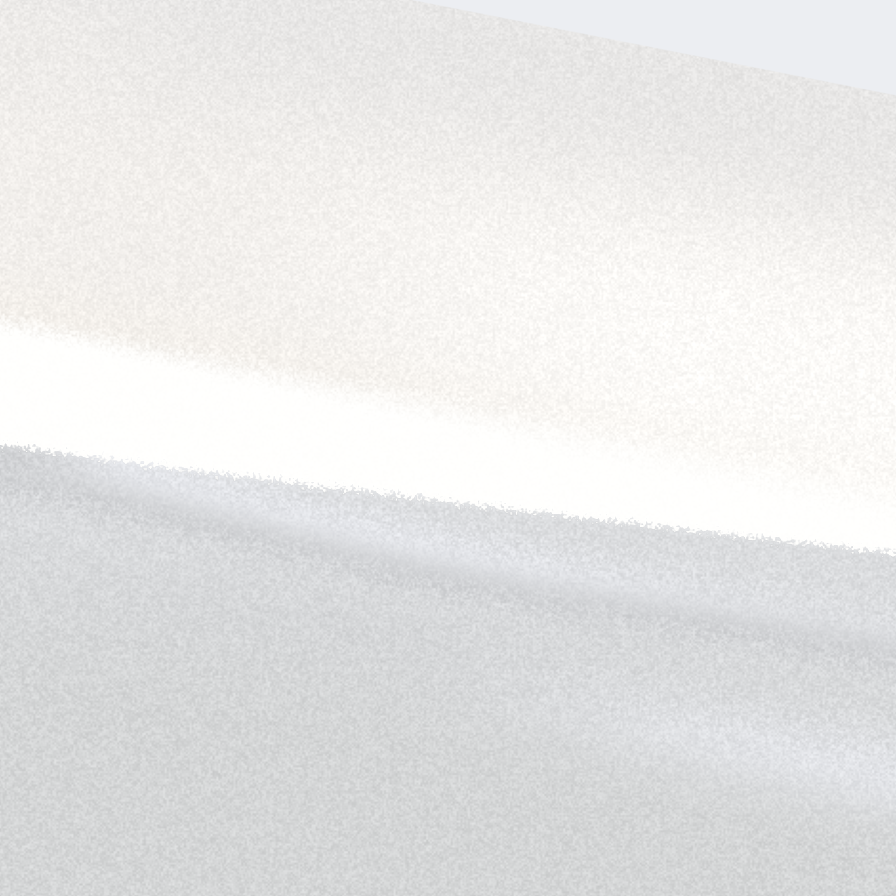
A WebGL 2 fragment shader for this background:

```glsl
#version 300 es
precision highp float;
// Draws a pale, grainy studio wall: a warm upper panel, a white light band
// and a cool grey lower panel with slanted streaks. Slanted lines split the
// canvas, soft bell curves shade it, and fine value noise roughens the edges.

uniform vec2 u_resolution;
out vec4 outColor;

const vec3 CORNER = vec3(0.925, 0.934, 0.950);
const vec3 PANEL_GREY = vec3(0.908, 0.904, 0.900);
const vec3 PANEL_WARM = vec3(0.948, 0.937, 0.924);
const vec3 PANEL_LIGHT = vec3(0.988, 0.982, 0.972);
const vec3 CREAM = vec3(0.968, 0.950, 0.922);
const vec3 BAND_WHITE = vec3(1.000, 0.999, 0.993);
const vec3 LOWER_GREY = vec3(0.832, 0.838, 0.840);
const vec3 LOWER_COOL = vec3(0.858, 0.864, 0.872);
const vec3 STREAK_LIGHT = vec3(0.900, 0.907, 0.925);
const vec3 STREAK_DARK = vec3(0.800, 0.806, 0.816);

float hash(vec2 p) {
  vec3 q = fract(vec3(p.xyx) * 0.1031);
  q += dot(q, q.yzx + 33.33);
  return fract((q.x + q.y) * q.z);
}

float valueNoise(vec2 p) {
  vec2 cell = floor(p);
  vec2 f = smoothstep(0.0, 1.0, fract(p));
  float low = mix(hash(cell), hash(cell + vec2(1.0, 0.0)), f.x);
  float high = mix(hash(cell + vec2(0.0, 1.0)), hash(cell + 1.0), f.x);
  return mix(low, high, f.y);
}

// Fine grain, centred on zero
float grainAt(vec2 p) {
  return 0.6 * valueNoise(p * 470.0) + 0.4 * valueNoise(p.yx * 310.0 + 57.0) - 0.5;
}

// Soft bell of the given width around zero
float bell(float d, float width) {
  return exp(-d * d / (width * width));
}

// Depth below a line that starts at a height on the left and slopes down
float below(vec2 p, float start, float slope) {
  return p.y - start - slope * p.x;
}

vec3 upperPanel(vec2 p) {
  float depth = below(p, -0.09, 0.197);
  vec3 color = mix(PANEL_GREY, PANEL_WARM, smoothstep(0.03, 0.27, depth));
  float glow = smoothstep(0.09, 0.31, depth) * smoothstep(0.12, 0.80, p.x);
  color = mix(color, PANEL_LIGHT, glow);
  float sheen = bell(below(p, 0.03, 0.10), 0.06) * (1.0 - smoothstep(0.0, 0.3, p.x));
  color = mix(color, PANEL_WARM, 0.45 * sheen);
  float rim = bell(below(p, 0.345, 0.20), 0.045) * (1.0 - 0.65 * p.x);
  return mix(color, CREAM, 0.45 * rim);
}

vec3 lowerPanel(vec2 p) {
  float depth = below(p, 0.497, 0.120);
  vec3 color = mix(LOWER_COOL, LOWER_GREY, smoothstep(0.03, 0.30, depth));

  // Upper pair: a light streak above a dark one, gently bowed
  float bow = 0.018 * sin(6.2832 * (p.x - 0.25));
  float lightLine = below(p, 0.500, 0.215) - 0.4 * bow;
  float darkLine = below(p, 0.540, 0.200) - 0.4 * bow;
  float lightFade = smoothstep(0.0, 0.16, p.x) * (1.0 - 0.6 * smoothstep(0.45, 1.0, p.x));
  color = mix(color, STREAK_LIGHT, 0.85 * lightFade * bell(lightLine, 0.028));
  color = mix(color, STREAK_DARK, 0.62 * bell(darkLine, 0.020));
  float cornerShade = bell(depth, 0.025) * (1.0 - smoothstep(0.0, 0.14, p.x));
  color = mix(color, STREAK_DARK, 0.75 * cornerShade);

  // Lower right glow with a soft shade beneath it
  float glow = bell(below(p, 0.665, 0.200), 0.048) * smoothstep(0.38, 0.95, p.x);
  color = mix(color, STREAK_LIGHT, 0.80 * glow);
  float shade = bell(below(p, 0.640, 0.160), 0.05) * bell(p.x - 0.36, 0.28);
  return mix(color, STREAK_DARK, 0.22 * shade);
}

void main() {
  vec2 uv = gl_FragCoord.xy / u_resolution;
  vec2 p = vec2(uv.x, 1.0 - uv.y);
  float pixel = 1.0 / u_resolution.y;
  float grain = grainAt(uv);

  // Grain shifts the sampling height, so the soft edges look sprayed
  vec2 rough = p + vec2(0.0, 0.018 * grain);
  float bandWidth = mix(0.013, 0.035, p.x);
  float inBand = smoothstep(-bandWidth, bandWidth, below(rough, 0.358, 0.197));
  float lowerLine = below(rough, 0.497, 0.120) - 0.012 * p.x * (1.0 - p.x);
  float inLower = smoothstep(-0.003, 0.003, lowerLine);

  vec3 color = mix(upperPanel(rough), BAND_WHITE, inBand);
  color = mix(color, lowerPanel(rough), inLower);
  float strength = mix(mix(0.085, 0.012, inBand), 0.105, inLower);
  color += grain * strength;

  // Smooth, clean corner above the panel
  float cornerLine = below(p, -0.0906, 0.197);
  color = mix(CORNER, color, smoothstep(-pixel, pixel, cornerLine));
  outColor = vec4(clamp(color, 0.0, 1.0), 1.0);
}
```
